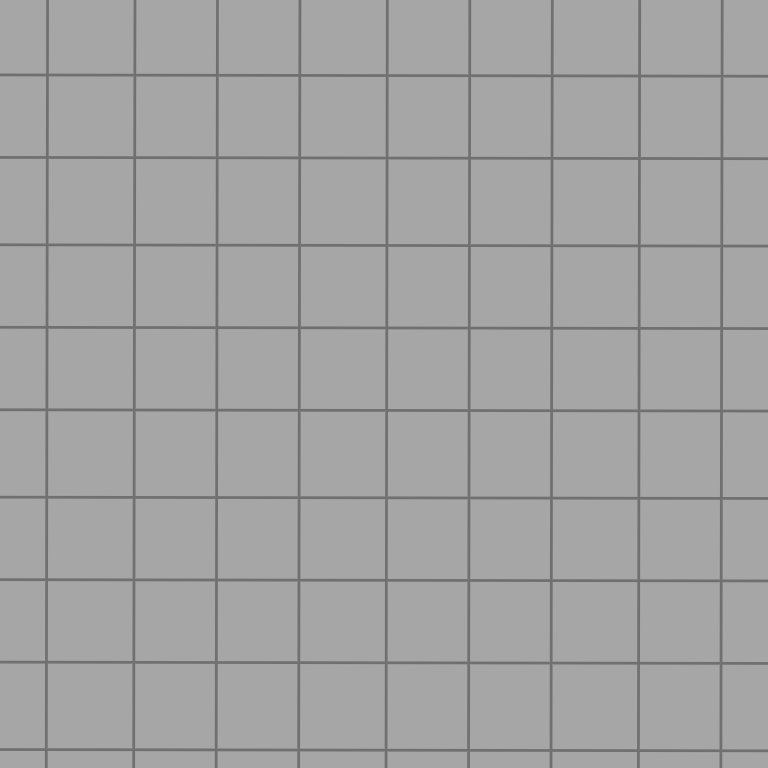
Reproduce this pattern procedurally as a Shadertoy shader.

```glsl
// Flat grey sheet ruled with a thin dark grid, turned very slightly clockwise.
// Along each axis one wide cell and two narrow cells form a repeating period;
// every line is drawn from its distance with about one pixel of smoothing.

const vec3 SHEET_COLOUR = vec3(0.65);
const vec3 LINE_COLOUR = vec3(0.44);

// Lengths as fractions of the canvas height
const float WIDE_CELL = 0.1138;
const float NARROW_CELL = 0.1074;
const float LINE_WIDTH = 0.0036;
const vec2 GRID_ORIGIN = vec2(-0.1103, -0.1482); // wide cell corner, from centre
const float TILT = 0.0017;                       // radians, clockwise

vec2 rotate(vec2 p, float angle) {
    float c = cos(angle), s = sin(angle);
    return vec2(c * p.x - s * p.y, s * p.x + c * p.y);
}

// Distance along one axis to the nearest line of the wide-narrow-narrow rhythm
float lineDistance(float x, float wide, float narrow) {
    float period = wide + 2.0 * narrow;
    float t = mod(x, period);
    float edges = min(t, period - t);
    float inner = min(abs(t - wide), abs(t - wide - narrow));
    return min(edges, inner);
}

// Share of a pixel covered by a line of the given width
float lineCoverage(float dist, float width, float pixel) {
    return clamp((0.5 * width - dist) / pixel + 0.5, 0.0, 1.0);
}

void mainImage(out vec4 fragColor, in vec2 fragCoord) {
    float pixel = 1.0 / iResolution.y;
    vec2 p = (fragCoord - 0.5 * iResolution.xy) * pixel;

    // Grid coordinates
    vec2 grid = rotate(p, TILT) - GRID_ORIGIN;

    // Both families of lines share one flat colour, also where they cross
    float dist = min(lineDistance(grid.x, WIDE_CELL, NARROW_CELL),
                     lineDistance(grid.y, WIDE_CELL, NARROW_CELL));
    float ink = lineCoverage(dist, LINE_WIDTH, pixel);

    fragColor = vec4(mix(SHEET_COLOUR, LINE_COLOUR, ink), 1.0);
}
```
